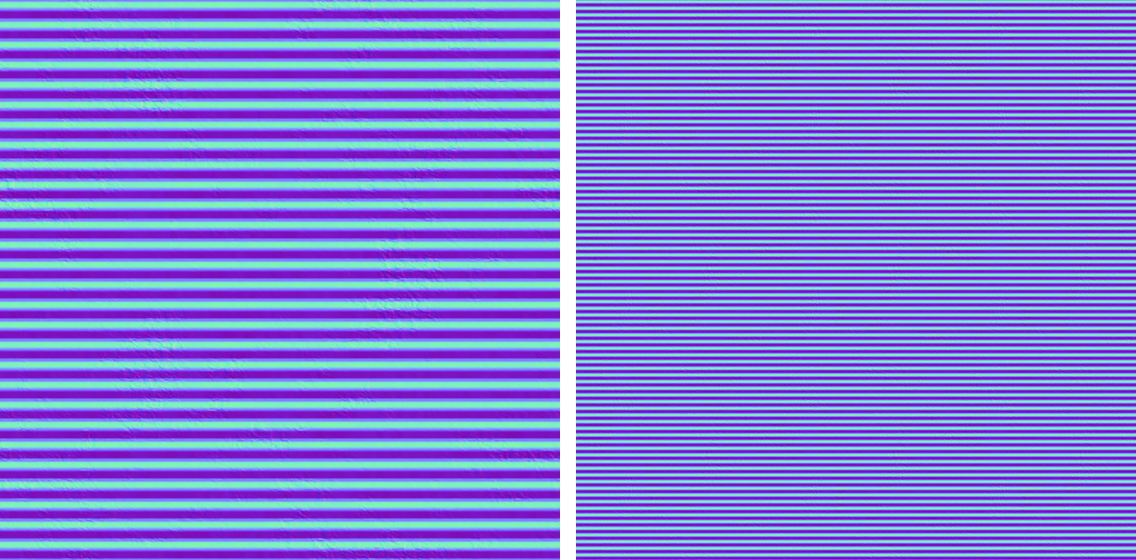
Left: one tile. Right: repeated 3 by 3.
A Shadertoy shader for this texture map:

```glsl
#define RIDGES 28.0          // corrugations down the tile
#define CREST_TILT 0.91      // normal y on the upward faces
#define VALLEY_TILT 0.87     // normal y on the downward faces
#define SIDE_BIAS -0.02      // constant normal x
#define GRAIN 0.05           // relief strength everywhere
#define WEAR 0.42            // extra relief inside worn patches
#define STREAKS 0.06         // tilt variation along each ridge
#define SAMPLE_STEP 0.0015   // distance for relief differences

float hash(vec2 cell) {
    uvec2 q = uvec2(cell) * uvec2(1597u, 3571u);
    uint n = (q.x ^ (q.y << 7)) * 747796u + 28913u;
    n = (n ^ (n >> 13)) * 668265u;
    n = (n ^ (n >> 15)) * 374761u;
    return float((n ^ (n >> 16)) & 65535u) / 65535.0;
}

// Value noise that wraps after a whole number of cells
float tileNoise(vec2 uv, vec2 cells) {
    vec2 p = uv * cells;
    vec2 i = floor(p);
    vec2 f = p - i;
    f = f * f * (3.0 - 2.0 * f);
    vec2 a = mod(i, cells);
    vec2 b = mod(i + 1.0, cells);
    return mix(mix(hash(a), hash(vec2(b.x, a.y)), f.x),
               mix(hash(vec2(a.x, b.y)), hash(b), f.x), f.y);
}

// Flaky surface relief: raised chips over fine grain
float relief(vec2 uv) {
    float coarse = tileNoise(uv, vec2(110.0, 170.0));
    float fine = tileNoise(uv + 0.37, vec2(230.0, 310.0));
    float h = mix(coarse, fine, 0.45);
    return 0.5 * h + 0.5 * smoothstep(0.42, 0.62, h);
}

// Worn areas: broad patches broken into small spots
float wearMask(vec2 uv) {
    float broad = tileNoise(uv, vec2(7.0, 6.0));
    float spots = tileNoise(uv + 0.19, vec2(26.0, 40.0));
    return smoothstep(0.52, 0.95, 0.6 * broad + 0.55 * spots);
}

// Normal y over one corrugation, phase running downward
float ridgeTilt(float phase) {
    float crest = smoothstep(0.02, 0.16, phase) * (1.0 - smoothstep(0.30, 0.51, phase));
    float valley = smoothstep(0.46, 0.62, phase) * (1.0 - smoothstep(0.87, 0.98, phase));
    return CREST_TILT * crest - VALLEY_TILT * valley;
}

void mainImage(out vec4 fragColor, in vec2 fragCoord) {
    vec2 uv = fragCoord / iResolution.xy;

    // Corrugated base with faint streaks across the ridges
    float tilt = ridgeTilt(fract((1.0 - uv.y) * RIDGES));
    float streak = tileNoise(uv, vec2(84.0, 28.0)) + tileNoise(uv, vec2(12.0, 9.0)) - 1.0;
    tilt *= 1.0 + STREAKS * streak;

    // Slope of the worn relief
    vec2 e = vec2(SAMPLE_STEP, 0.0);
    vec2 slope = vec2(relief(uv + e.xy) - relief(uv - e.xy),
                      relief(uv + e.yx) - relief(uv - e.yx));
    slope *= GRAIN + WEAR * wearMask(uv);

    // Combine into a unit normal and encode as colour
    float lift = sqrt(max(1.0 - tilt * tilt, 0.05));
    vec3 normal = normalize(vec3(vec2(SIDE_BIAS, tilt) - slope, lift));
    fragColor = vec4(0.5 + 0.5 * normal, 1.0);
}
```
